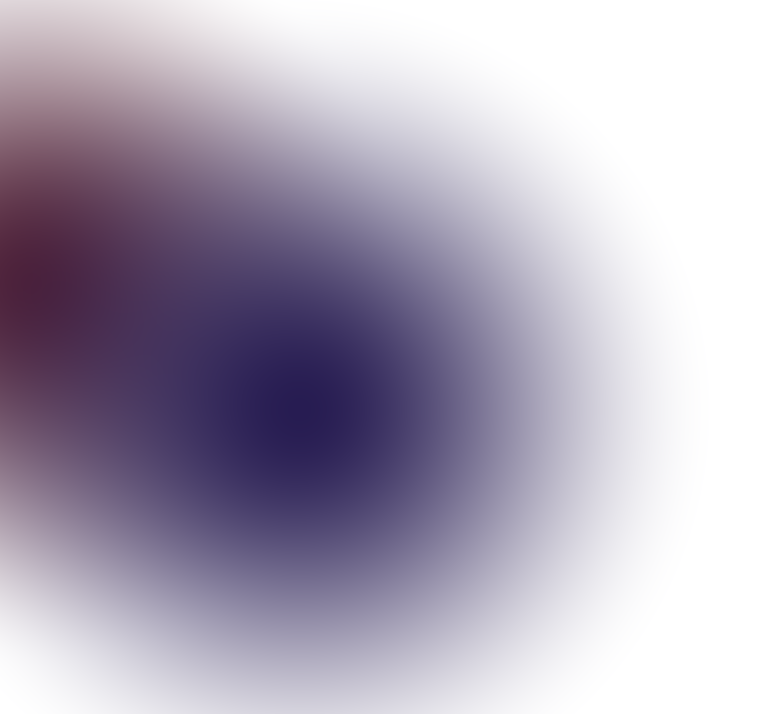
This background is drawn by a Shadertoy shader. Its source:

```glsl
// Opacity of a soft round glow, fading smoothly to nothing at its radius
float glow(vec2 p, vec2 center, float radius) {
    return 1.0 - smoothstep(0.0, radius, length(p - center));
}

void mainImage(out vec4 fragColor, in vec2 fragCoord) {
    // Units of canvas height; x is scaled so the layout fills any width
    vec2 p = fragCoord / iResolution.xy * vec2(1.0756, 1.0);

    vec3 white = vec3(1.0);
    vec3 plum = vec3(0.325, 0.135, 0.215);
    vec3 indigo = vec3(0.152, 0.110, 0.320);

    // Plum glow at the left edge, indigo glow laid over it
    vec3 color = mix(white, plum, glow(p, vec2(0.040, 0.605), 0.545));
    color = mix(color, indigo, glow(p, vec2(0.420, 0.426), 0.590));

    fragColor = vec4(color, 1.0);
}
```
